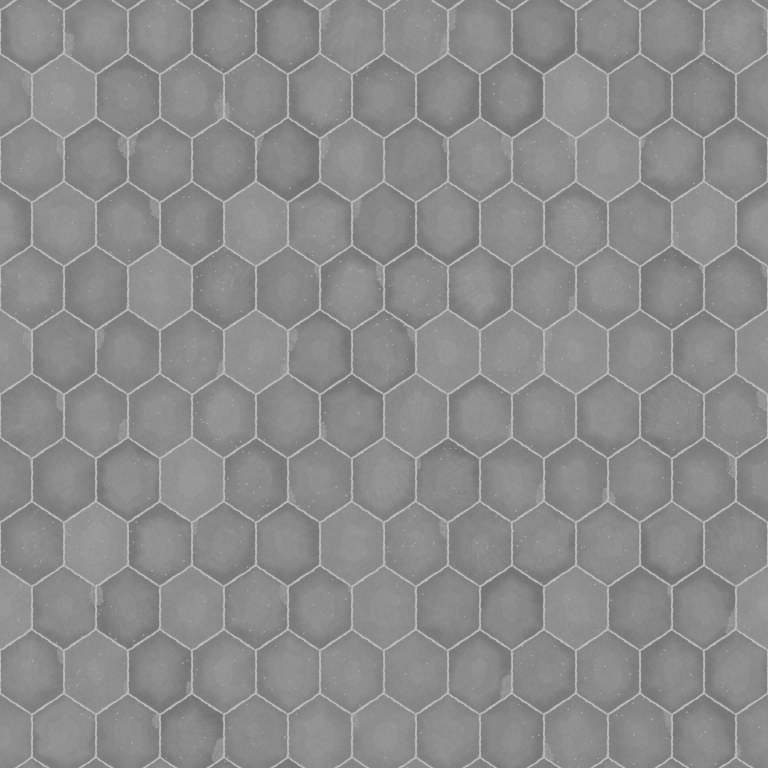
Give the GLSL for this texture map, as a three.js fragment shader.

```glsl
varying vec2 vUv;

const float TILES = 12.0;
const float TAU = 6.2831853;
const vec2 SLANT = vec2(0.5547, 0.83205);
const float SLANT_REACH = 0.5547;

float hash(vec2 p, float seed) {
  vec2 q = fract(p * vec2(0.1731, 0.2379) + seed * 0.137);
  q += dot(q, q.yx + 19.19);
  return fract((q.x + q.y) * q.x * 7.31 + q.y * 13.7);
}

// Cellular noise: distance to the nearest point, random value of that point
vec2 cellular(vec2 p, float seed) {
  vec2 base = floor(p);
  vec2 nearest = vec2(9.0, 0.0);
  for (int y = -1; y <= 1; y++) {
    for (int x = -1; x <= 1; x++) {
      vec2 id = base + vec2(float(x), float(y));
      vec2 point = id + 0.15 + 0.7 * vec2(hash(id, seed), hash(id, seed + 3.7));
      float dist = length(p - point);
      if (dist < nearest.x) nearest = vec2(dist, hash(id, seed + 8.3));
    }
  }
  return nearest;
}

// Layered sines, roughly -1 to 1
float blotch(vec2 p, float seed) {
  float sum = 0.0;
  float amp = 0.5;
  for (int i = 0; i < 4; i++) {
    sum += amp * sin(p.x + seed + 1.3 * sin(p.y + seed * 1.7));
    p = mat2(1.2, 1.6, -1.6, 1.2) * p + 1.9;
    amp *= 0.55;
  }
  return sum;
}

// Distance inward from the hexagon border, negative outside
float hexInset(vec2 p) {
  p = abs(p);
  return min(0.5 - p.x, SLANT_REACH - dot(p, SLANT));
}

// Offset from the nearest centre in every second row
vec2 rowOffset(vec2 p, vec2 origin) {
  vec2 period = vec2(1.0, 2.0);
  return mod(p - origin + 0.5 * period, period) - 0.5 * period;
}

// Lighter worn patch spreading from one corner along the upright side
float cornerWear(vec2 p, vec2 id, float rough) {
  float side = hash(id, 21.0) > 0.4 ? 1.0 : -1.0;
  float level = hash(id, 22.0) > 0.35 ? 1.0 : -1.0;
  vec2 q = (p - vec2(0.5 * side, 0.3 * level)) * vec2(1.5, 0.75);
  float size = mix(0.12, 0.25, hash(id, 23.0)) * step(0.5, hash(id, 24.0));
  return smoothstep(0.0, 0.04, size - length(q) - 0.07 * rough);
}

// Fine scratches fanning out of a point near the rim
float fanScratches(vec2 p, vec2 id) {
  float turn = TAU * hash(id, 31.0);
  vec2 q = p - 0.4 * vec2(cos(turn), sin(turn));
  float angle = atan(q.y, q.x);
  float lines = sin(angle * 37.0 + 2.0 * sin(angle * 11.0)) * sin(angle * 19.0 + 1.0);
  return lines * smoothstep(0.05, 0.2, length(q));
}

float tileTone(vec2 p, vec2 id, float inset) {
  float seed = 40.0 * hash(id, 1.0);
  float cloud = blotch(p * 7.0, seed);
  float pale = step(0.86, hash(id, 2.0));
  float tone = 0.545 + 0.032 * (hash(id, 3.0) - 0.5) + 0.018 * pale;

  // Dark rim, heavier on one side, and polished middle
  float turn = TAU * hash(id, 9.0);
  float lean = dot(p, vec2(cos(turn), sin(turn)));
  float reach = mix(0.17, 0.32, hash(id, 4.0));
  float rim = 1.0 - smoothstep(0.0, reach, inset + 0.045 * cloud + 0.13 * lean);
  tone -= rim * mix(mix(0.03, 0.075, hash(id, 5.0)), 0.012, pale);
  float middle = smoothstep(0.0, 0.04, inset - mix(0.22, 0.38, hash(id, 6.0)) + 0.04 * cloud);
  tone += 0.018 * middle + 0.009 * cloud;

  // Scratches and grain
  float scratched = step(0.88, hash(id, 7.0));
  tone += mix(0.002, 0.01, scratched) * fanScratches(p, id);
  vec2 grain = cellular(p * 24.0, seed);
  tone += 0.016 * (grain.y - 0.5);

  // Worn corner
  float wear = cornerWear(p, id, cloud + grain.x - 0.5);
  tone = mix(tone, 0.605 + 0.05 * (grain.y - 0.5), 0.75 * wear);

  // Pale specks of mixed size
  vec2 speck = cellular(p * 13.0 + 5.0, seed + 2.0);
  float amount = 0.008 + 0.08 * pow(hash(id, 8.0), 2.0);
  float size = mix(0.18, 0.32, fract(speck.y * 371.0));
  float dots = (1.0 - smoothstep(0.05, size, speck.x)) * step(1.0 - amount, speck.y);
  return mix(tone, 0.69, 0.8 * dots);
}

void main() {
  // Slightly uneven joints that still wrap
  vec2 w = vUv * TAU;
  vec2 sway = vec2(sin(w.y * 67.0 + 3.0 * sin(w.x * 12.0)), sin(w.x * 59.0 + 3.0 * sin(w.y * 13.0)));
  vec2 p = vUv * TILES + 0.002 * sway;

  // Nearest hexagon of the two interleaved row sets
  vec2 even = rowOffset(p, vec2(0.0, 0.5));
  vec2 odd = rowOffset(p, vec2(0.5, 1.5));
  vec2 local = hexInset(even) > hexInset(odd) ? even : odd;
  vec2 id = mod(floor((p - local) * 2.0 + 0.5), 2.0 * TILES);
  float inset = hexInset(local);

  // Thin pale grout with a crumbled edge
  float crumbs = cellular(local * 20.0, 4.0).y;
  float halfWidth = 0.015 + 0.007 * (crumbs - 0.5);
  float grout = 1.0 - smoothstep(halfWidth - 0.011, halfWidth + 0.012, inset);
  float tone = mix(tileTone(local, id, inset), 0.725 + 0.05 * (crumbs - 0.5), grout);
  gl_FragColor = vec4(vec3(tone), 1.0);
}
```
